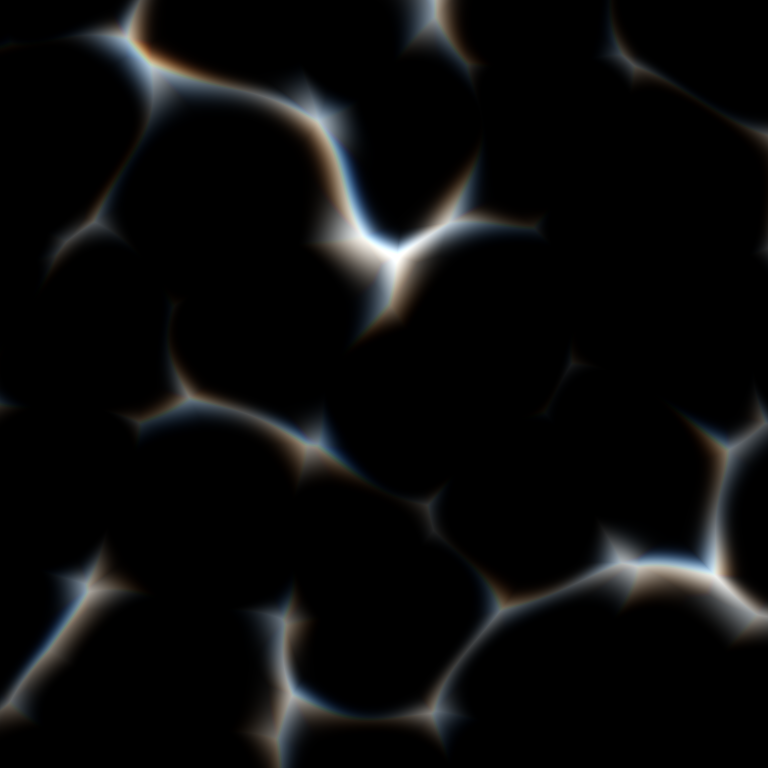
A Shadertoy shader for this texture:

```glsl
// Glowing filaments: soft arched ridges between dark rounded cells on black.

vec3 hash3(vec2 cell) {
    vec3 k = vec3(dot(cell, vec2(127.1, 311.7)),
                  dot(cell, vec2(269.5, 183.3)),
                  dot(cell, vec2(419.2, 371.9)));
    return fract(sin(k) * 43758.5);
}

// Gentle bending of the plane by layered sines
vec2 warp(vec2 p) {
    p += 0.020 * sin(p.yx * vec2(13.0, 11.0) + vec2(0.7, 2.1));
    p += 0.008 * sin(p.yx * vec2(31.0, 27.0) + vec2(4.0, 1.3));
    return p;
}

// Brightness of the cell borders: high far from every centre, crest where two cells meet
float filament(vec2 p) {
    vec2 stretch = vec2(1.0, 1.18);
    vec2 g = warp(p) * 5.2 / stretch + vec2(3.0, 8.0);
    vec2 base = floor(g);
    float nearest = 9.0, second = 9.0, above = 0.0;

    for (int y = -2; y <= 2; y++)
    for (int x = -2; x <= 2; x++) {
        vec2 cell = base + vec2(x, y);
        vec3 rnd = hash3(cell);
        vec2 toPoint = (g - cell - 0.06 - 0.88 * rnd.xy) * stretch;
        float d = length(toPoint) - 0.25 * rnd.z;
        if (d < nearest) {
            second = nearest;
            nearest = d;
            above = toPoint.y;
        } else {
            second = min(second, d);
        }
    }

    // Underside of an arch fades slowly, its upper side ends sharply
    float width = mix(0.16, 0.33, smoothstep(-0.5, 0.6, above));
    float border = (second - nearest) / width;
    float crest = exp(-border * border);

    // Slow waves let some filaments fade out and others flare up
    float patches = sin(g.x * 1.7 + 1.4 * sin(g.y * 0.9)) + sin(g.y * 2.1 - g.x * 0.8);
    float heat = nearest + 0.06 * patches;
    return crest * smoothstep(0.42, 0.95, heat);
}

void mainImage(out vec4 fragColor, in vec2 fragCoord) {
    vec2 p = fragCoord / iResolution.y;

    // Small colour fringes: each channel is sampled slightly apart
    vec2 fringe = 0.003 * vec2(sin(p.y * 17.0 + 1.0), cos(p.x * 14.0));
    vec3 glow = vec3(filament(p + fringe), filament(p), filament(p - fringe));

    // Cool grey tint and bright cores
    vec3 color = 1.12 * glow * vec3(0.98, 1.0, 1.01);
    fragColor = vec4(clamp(color, 0.0, 1.0), 1.0);
}
```
